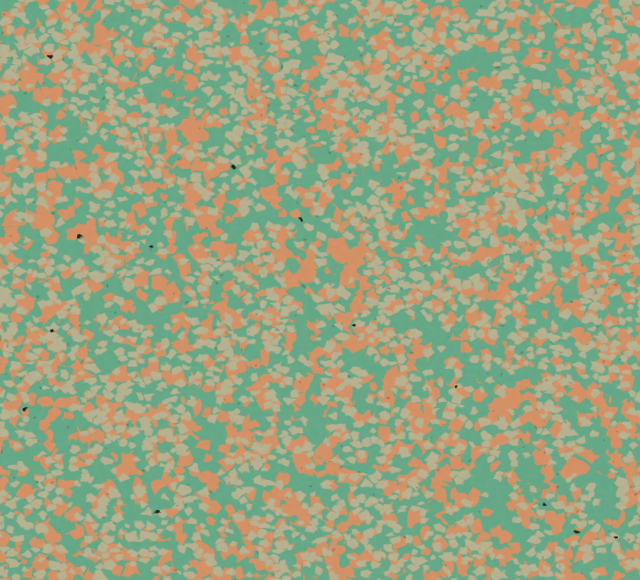
This texture is drawn by a Shadertoy shader. Its source:

```glsl
// Speckled terrazzo: angular green and orange flakes under small beige chips.

const vec3 GREEN  = vec3(0.395, 0.660, 0.530);
const vec3 ORANGE = vec3(0.832, 0.568, 0.396);
const vec3 BEIGE  = vec3(0.715, 0.695, 0.565);
const vec3 SOOT   = vec3(0.10, 0.10, 0.08);
const float EDGE  = 0.0017;  // half width of the soft edge, in canvas heights
const float TAU   = 6.2832;

// One layer of scattered flakes.
struct Layer {
    vec2 cell;         // grid spacing in canvas heights
    vec2 radius;       // smallest and largest radius, in cells
    float density;     // mean chance that a cell holds a flake
    float patchiness;  // how far that chance drifts across the canvas
    float opacity;
    float seed;
};

float hash(vec2 p) {
    return fract(sin(dot(p, vec2(127.1, 311.7))) * 43758.55);
}

vec2 hash2(vec2 p) {
    return vec2(hash(p), hash(p + 37.3));
}

float valueNoise(vec2 p) {
    vec2 i = floor(p), f = fract(p);
    f = f * f * (3.0 - 2.0 * f);
    float low  = mix(hash(i), hash(i + vec2(1, 0)), f.x);
    float high = mix(hash(i + vec2(0, 1)), hash(i + vec2(1, 1)), f.x);
    return mix(low, high, f.y);
}

// Signed distance to an irregular five-sided flake with clipped corners.
float flakeDistance(vec2 p, float radius, vec2 id) {
    float d = length(p) - 1.4 * radius;
    float turn = hash(id + 5.1);
    for (int i = 0; i < 5; i++) {
        vec2 key = id + float(i) * 7.7;
        float angle = TAU * (turn + (float(i) + 0.6 * hash(key + 1.9)) / 5.0);
        float reach = radius * mix(0.65, 1.25, hash(key + 3.3));
        d = max(d, dot(p, vec2(cos(angle), sin(angle))) - reach);
    }
    return d;
}

// Paints a layer over the base; each flake takes inkA or inkB.
vec3 paintFlakes(vec3 base, vec2 uv, Layer l, vec3 inkA, vec3 inkB, float shareA) {
    vec2 grid = uv / l.cell;
    vec2 home = floor(grid);
    for (int y = -1; y <= 1; y++) {
        for (int x = -1; x <= 1; x++) {
            vec2 cellId = home + vec2(x, y);
            vec2 id = cellId + l.seed;
            float drift = 2.0 * valueNoise(cellId * l.cell * 17.0 + l.seed) - 1.0;
            if (hash(id + 11.7) > l.density + l.patchiness * drift) continue;

            vec2 p = grid - cellId - hash2(id);
            float radius = mix(l.radius.x, l.radius.y, hash(id + 23.9));
            float d = flakeDistance(p, radius, id) * l.cell.y;
            float cover = l.opacity * (1.0 - smoothstep(-EDGE, EDGE, d));
            vec3 ink = hash(id + 51.3) < shareA ? inkA : inkB;
            base = mix(base, ink, cover);
        }
    }
    return base;
}

void mainImage(out vec4 fragColor, in vec2 fragCoord) {
    vec2 uv = fragCoord / iResolution.y;

    // Roughen the straight flake sides.
    vec2 wobble = vec2(valueNoise(uv * 95.0), valueNoise(uv * 95.0 + 41.0));
    vec2 rough = uv + 0.006 * (wobble - 0.5);

    // Layers: cell, radius, density, patchiness, opacity, seed
    Layer large = Layer(vec2(0.029), vec2(0.32, 0.62), 0.95, 0.0, 1.0, 13.0);
    Layer small = Layer(vec2(0.022), vec2(0.28, 0.58), 0.90, 0.0, 1.0, 71.0);
    Layer chips = Layer(vec2(0.0195, 0.0150), vec2(0.26, 0.50), 0.58, 0.45, 1.0, 29.0);
    Layer marks = Layer(vec2(0.034), vec2(0.03, 0.07), 0.40, 0.2, 0.22, 87.0);
    Layer specks = Layer(vec2(0.10, 0.085), vec2(0.022, 0.045), 0.11, 0.0, 0.95, 53.0);

    vec3 color = paintFlakes(GREEN, rough, large, ORANGE, GREEN, 0.50);
    color = paintFlakes(color, rough, small, ORANGE, GREEN, 0.48);
    color = paintFlakes(color, rough, chips, BEIGE, BEIGE, 1.0);

    // Faint scuffs and a few dark specks
    color = paintFlakes(color, rough, marks, SOOT, GREEN, 0.7);
    color = paintFlakes(color, rough, specks, SOOT, SOOT, 1.0);

    // Slight mottling of the surface
    color *= 1.0 + 0.025 * (valueNoise(uv * 150.0) - 0.5);
    fragColor = vec4(color, 1.0);
}
```
